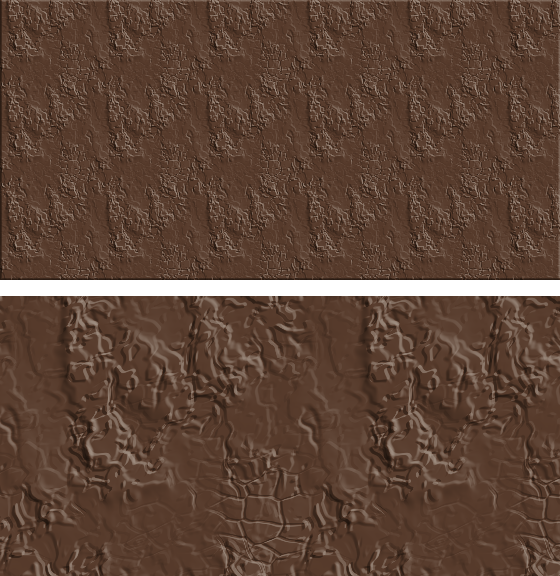
Top, the full canvas; bottom, a detail of the centre.
A WebGL 1 fragment shader for this texture:

```glsl
precision highp float;
// Embossed brown leather: one seamless tile repeated 5.58 times across and 2.79 down.
// A periodic height field of ragged ledges, crumbs, thin cracks and a ridge is lit
// from the upper right by a directional difference, then mapped to brown tones.
uniform vec2 u_resolution;

float hash(vec2 cell) {
  return fract(sin(dot(cell, vec2(127.1, 311.7))) * 43758.5);
}

// Whole-number wrap; the half keeps rounding away from cell borders.
vec2 wrap(vec2 i, vec2 period) {
  return i - period * floor((i + 0.5) / period);
}

// Value noise that wraps after "period" lattice cells.
float noise(vec2 p, vec2 period) {
  vec2 i = floor(p), f = fract(p);
  f = f * f * (3.0 - 2.0 * f);
  vec2 salt = period * 0.37;
  vec2 a = wrap(i, period) + salt, b = wrap(i + 1.0, period) + salt;
  return mix(mix(hash(a), hash(vec2(b.x, a.y)), f.x),
             mix(hash(vec2(a.x, b.y)), hash(b), f.x), f.y);
}

float tileNoise(vec2 p, float cells) {
  return noise(p * cells, vec2(cells));
}

// Wrapping noise stretched along a steep falling diagonal.
float streakNoise(vec2 p, vec2 cells) {
  return noise(vec2(2.0 * p.x - p.y, p.x) * cells, cells);
}

float fbm(vec2 p) {
  float sum = 0.0, amplitude = 0.5, cells = 5.0;
  for (int i = 0; i < 5; i++) {
    sum += amplitude * tileNoise(p, cells);
    amplitude *= 0.52;
    cells *= 2.0;
  }
  return sum;
}

// Gap between the two nearest wrapped cell points: zero along cracks.
float crackGap(vec2 p, vec2 cells) {
  vec2 g = p * cells, base = floor(g);
  float nearest = 8.0, second = 8.0;
  for (int y = -1; y <= 1; y++) {
    for (int x = -1; x <= 1; x++) {
      vec2 c = base + vec2(float(x), float(y));
      vec2 id = wrap(c, cells);
      vec2 jitter = vec2(hash(id + 3.1), hash(id + 17.7));
      float d = length(c + 0.1 + 0.8 * jitter - g);
      second = min(second, max(nearest, d));
      nearest = min(nearest, d);
    }
  }
  return second - nearest;
}

// Soft round mask around a point of the tile, wrapping at its sides.
float patchMask(vec2 p, vec2 center, vec2 radius) {
  vec2 d = fract(p - center + 0.5) - 0.5;
  return 1.0 - smoothstep(0.5, 1.0, length(d / radius));
}

float height(vec2 p) {
  vec2 bend = vec2(tileNoise(p, 7.0), tileNoise(p + 0.43, 8.0)) - 0.5;
  vec2 fine = vec2(tileNoise(p, 29.0), tileNoise(p + 0.31, 31.0)) - 0.5;
  vec2 q = p + 0.07 * bend + 0.03 * fine;

  // Ragged body with a diagonal grain; torn areas are kept apart from calm ones.
  float streak = streakNoise(q, vec2(4.0, 6.0));
  float body = 0.62 * fbm(q) + 0.38 * streak;
  float veins = patchMask(p, vec2(0.73, 0.655), vec2(0.2, 0.24));
  float smoothPlate = patchMask(p, vec2(0.42, 0.73), vec2(0.22, 0.18));
  float rough = smoothstep(0.45, 0.7, tileNoise(q, 6.0) + 0.25 * (streak - 0.3));
  rough *= 1.0 - 0.85 * max(smoothPlate, 0.7 * veins);

  // Narrow ledges over faint soft relief.
  float h = 0.32 * body + 0.03 * tileNoise(p, 28.0);
  h += (0.1 + 0.34 * rough) * smoothstep(0.485, 0.51, body);
  h += 0.3 * rough * smoothstep(0.58, 0.605, body);
  h -= 0.22 * rough * (1.0 - smoothstep(0.4, 0.425, body));

  // Small crumbs and pits, crowded in the torn areas.
  h += (0.05 + 0.3 * rough) * smoothstep(0.66, 0.8, tileNoise(q, 37.0));
  h -= (0.04 + 0.25 * rough) * smoothstep(0.7, 0.84, tileNoise(q + 0.2, 43.0));

  // Thin broken creases and a patch of fine vein-like cracks.
  float crease = abs(streakNoise(q + 0.27, vec2(4.0, 5.0)) - 0.5);
  float broken = smoothstep(0.5, 0.65, tileNoise(p, 9.0));
  h -= 0.34 * broken * (1.0 - smoothstep(0.0, 0.035, crease));
  float gap = crackGap(p + 0.04 * bend + 0.01 * fine, vec2(9.0, 15.0));
  float cracked = 0.05 * broken + 0.26 * veins;
  h -= cracked * (1.0 - smoothstep(0.01, 0.1, gap));

  // One upright ridge in every tile.
  vec2 ridge = fract(q - vec2(0.17, 0.42) + 0.5) - 0.5;
  ridge.y = max(abs(ridge.y) - 0.08, 0.0);
  return h + 0.55 * (1.0 - smoothstep(0.002, 0.015, length(ridge)));
}

void main() {
  vec2 uv = gl_FragCoord.xy / u_resolution.y;
  float aspect = u_resolution.x / u_resolution.y;
  vec2 p = vec2(uv.x, 1.0 - uv.y) * 2.79;

  // Light from the upper right, with a faint broad change of tone.
  vec2 toShade = vec2(-0.0045, 0.0036);
  float relief = 2.3 * (height(p + toShade) - height(p - toShade));
  relief += 0.02 + 0.08 * (tileNoise(p, 4.0) - 0.5);

  // Raised rim of the whole sheet.
  float lit = min(aspect - uv.x, 1.0 - uv.y);
  float shaded = min(uv.x, uv.y);
  relief += 0.6 * (1.0 - smoothstep(0.002, 0.008, lit));
  relief -= 1.3 * (1.0 - smoothstep(0.002, 0.009, shaded));

  vec3 leather = vec3(0.34, 0.23, 0.17);
  vec3 tone = relief > 0.0 ? vec3(0.66, 0.60, 0.55) : vec3(0.08, 0.05, 0.03);
  float amount = 1.0 - exp(-abs(relief) * (relief > 0.0 ? 1.0 : 0.8));
  gl_FragColor = vec4(mix(leather, tone, amount), 1.0);
}
```
